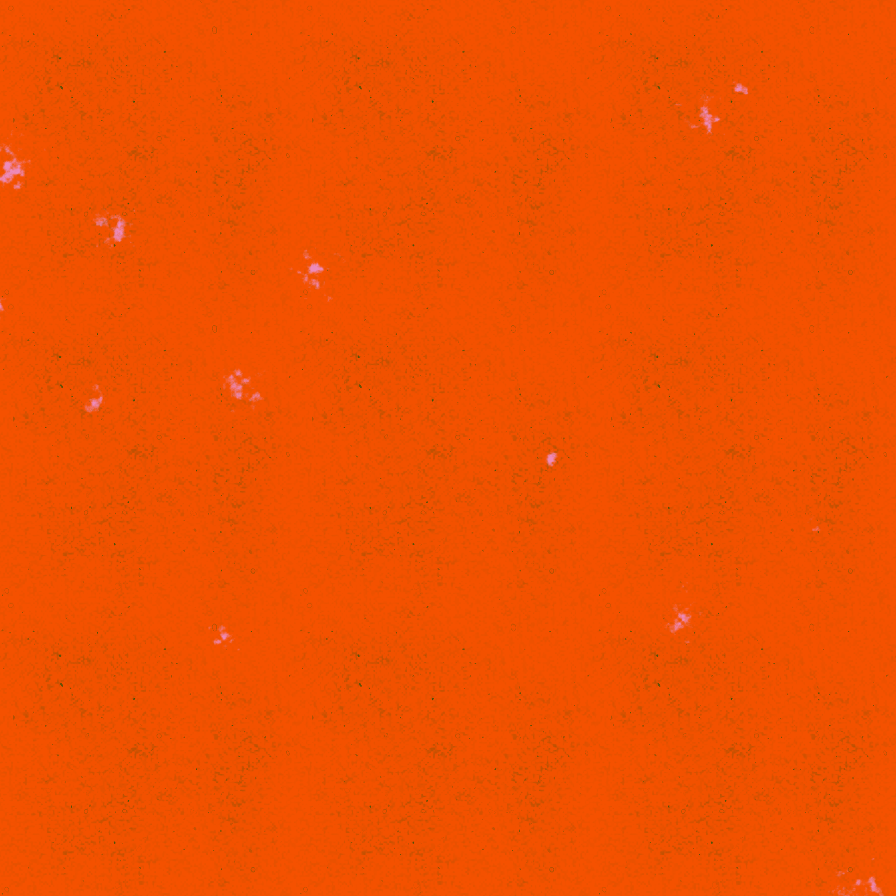
A WebGL 2 fragment shader for this texture:

```glsl
#version 300 es
precision highp float;
// Orange painted wall with tiled dark grime, fine specks and ragged pink scuffs.

#define TILES 3.0
#define GRAIN_FREQ 150.0
#define MOTTLE_FREQ 36.0
#define SPECK_CELLS 48.0
#define FLAKE_CELLS 16.0
#define SPECK_CHANCE 0.16
#define FLAKE_CHANCE 0.30
#define GRIME_AMOUNT 0.22
#define SCUFFS 13
#define PAINT vec3(0.962, 0.318, 0.0)
#define GRIME vec3(0.10, 0.31, 0.03)
#define SCUFF vec3(0.93, 0.58, 0.86)

uniform vec2 u_resolution;
out vec4 fragColor;

float hash(vec2 p) {
  return fract(sin(dot(p, vec2(127.1, 311.7))) * 43758.5453);
}

vec2 hash2(vec2 p) {
  return vec2(hash(p), hash(p + 57.3));
}

// Value noise that repeats after a whole number of lattice cells
float noise(vec2 p, float period) {
  vec2 i = floor(p), f = fract(p);
  f = f * f * (3.0 - 2.0 * f);
  vec2 a = mod(i, period), b = mod(i + 1.0, period);
  return mix(mix(hash(a), hash(vec2(b.x, a.y)), f.x),
             mix(hash(vec2(a.x, b.y)), hash(b), f.x), f.y);
}

float fbm(vec2 p, float period) {
  float sum = 0.0, amp = 0.5;
  for (int i = 0; i < 4; i++) {
    sum += amp * noise(p, period);
    p *= 2.0;
    period *= 2.0;
    amp *= 0.5;
  }
  return sum / 0.9375;
}

// One turned oval per grid cell; a share of them are only outlines
float ovals(vec2 tile, float cells, float chance, vec2 radii, float ringShare, float pixel) {
  vec2 cell = floor(tile * cells);
  vec2 shape = hash2(cell + 11.7);
  vec2 kind = hash2(cell + 83.1);
  vec2 q = fract(tile * cells) - mix(vec2(0.3), vec2(0.7), hash2(cell + 5.2));
  float angle = 3.14159 * shape.x;
  q = mat2(cos(angle), -sin(angle), sin(angle), cos(angle)) * q;
  q.y *= mix(1.0, 2.0, shape.y);
  float radius = mix(radii.x, radii.y, kind.x * kind.x);
  float rough = 0.8 * radius * (noise(tile * cells * 8.0, cells * 8.0) - 0.5);
  float d = length(q) - radius + rough;
  float soft = pixel * cells;
  float strength = mix(0.2, 0.85, kind.y * kind.y);
  if (hash(cell + 31.9) < ringShare) {
    d = abs(d - 0.07) - 0.015;
    strength *= 0.5;
  }
  return step(hash(cell), chance) * strength * (1.0 - smoothstep(-0.6 * soft, 0.6 * soft, d));
}

// Ragged, half worn patches, scattered over the whole canvas
float scuffs(vec2 uv) {
  float cover = -10.0;
  for (int i = 0; i < SCUFFS; i++) {
    vec2 seed = vec2(float(i) * 3.7 + 1.0, 19.4);
    float h = hash(seed + 7.7);
    float size = mix(0.008, 0.033, h * h);
    cover = max(cover, 1.0 - length(uv - hash2(seed)) / size);
  }
  float ragged = fbm(uv * 120.0, 2048.0) - 0.5;
  return smoothstep(0.0, 1.3, 0.9 * cover + 3.5 * ragged - 0.2);
}

void main() {
  vec2 uv = gl_FragCoord.xy / u_resolution.y;
  vec2 tile = fract(uv * TILES);
  float pixel = TILES / u_resolution.y;

  // Broad stains and fine grain
  float stain = smoothstep(0.22, 0.78, fbm(tile * 5.0, 5.0));
  float mottle = fbm(tile * MOTTLE_FREQ, MOTTLE_FREQ);
  float grain = noise(tile * GRAIN_FREQ, GRAIN_FREQ);
  float dust = smoothstep(0.4, 0.8, grain);
  float dirt = smoothstep(0.56, 0.9, 0.5 * grain + 0.5 * mottle);
  float grime = 0.02 * stain + 0.055 * dust * mix(0.6, 1.0, stain);
  grime += GRIME_AMOUNT * mix(0.2, 1.0, stain) * dirt;

  // Small specks, then larger flakes and rings
  float density = mix(0.05, 1.0, stain);
  float specks = ovals(tile, SPECK_CELLS, SPECK_CHANCE * density, vec2(0.06, 0.2), 0.0, pixel);
  float flakes = ovals(tile, FLAKE_CELLS, FLAKE_CHANCE * density, vec2(0.04, 0.13), 0.6, pixel);
  grime = max(grime, max(specks, flakes));

  vec3 color = mix(PAINT, GRIME, grime);
  color = mix(color, SCUFF, 0.85 * scuffs(uv));
  fragColor = vec4(color, 1.0);
}
```
